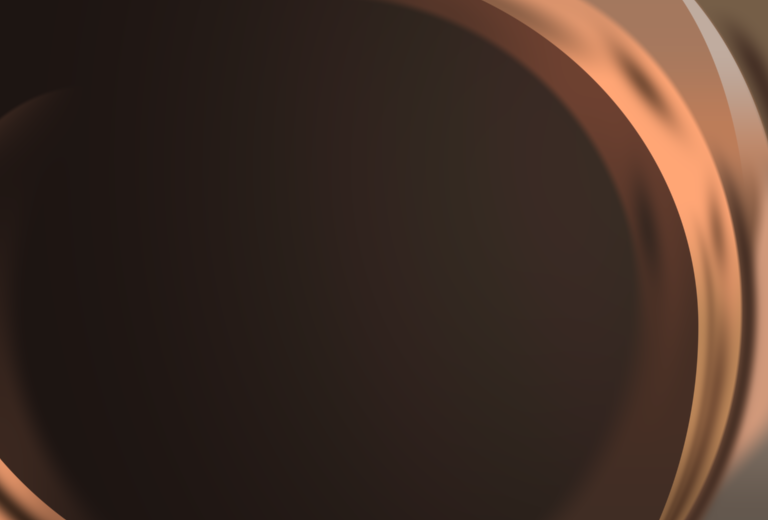
Reproduce this background procedurally as a Shadertoy shader.

```glsl
const vec3 NIGHT = vec3(0.115, 0.082, 0.071);
const vec3 UMBER = vec3(0.225, 0.172, 0.142);
const vec3 RUST = vec3(0.43, 0.255, 0.19);
const vec3 COCOA = vec3(0.27, 0.18, 0.14);
const vec3 PEACH = vec3(1.0, 0.65, 0.46);
const vec3 TAN = vec3(0.74, 0.53, 0.35);
const vec3 BRONZE = vec3(0.43, 0.28, 0.19);
const vec3 TAUPE = vec3(0.64, 0.47, 0.37);
const vec3 ROSE = vec3(0.82, 0.60, 0.48);
const vec3 ASH = vec3(0.50, 0.44, 0.39);
const vec3 SILVER = vec3(0.77, 0.71, 0.67);

// Approximate signed distance to an ellipse, negative inside
float ellipse(vec2 p, vec2 centre, vec2 radii) {
    vec2 q = p - centre;
    float f = length(q / radii);
    return f * (f - 1.0) / max(length(q / (radii * radii)), 1e-4);
}

float outside(float d, float blur) {
    return smoothstep(-blur, blur, d);
}

float bell(float x, float width) {
    return exp(-x * x / (width * width));
}

// Soft elongated spot whose long axis lies at the given angle
float streak(vec2 p, vec2 centre, vec2 size, float angle) {
    vec2 q = p - centre;
    float c = cos(angle), s = sin(angle);
    q = vec2(c * q.x + s * q.y, c * q.y - s * q.x) / size;
    return exp(-dot(q, q));
}

vec3 darkDisc(vec2 p) {
    float light = 1.0 - smoothstep(0.0, 1.12, length((p - vec2(1.15, 0.68)) * vec2(1.0, 0.8)));
    vec3 col = mix(NIGHT, UMBER, light);
    return col + vec3(0.006, -0.003, 0.002) * sin(p.x * 17.0 + p.y * 4.0) * light;
}

// Matte band, redder near the top
vec3 innerBand(vec2 p, float d) {
    vec3 col = mix(COCOA, RUST, smoothstep(0.3, 0.88, p.y));
    col = mix(col, COCOA, 0.6 * smoothstep(1.12, 0.85, p.x) * step(0.5, p.y));
    col = mix(col, RUST, 0.3 * bell(d - 0.06, 0.03) * smoothstep(0.1, 0.5, p.y));
    col = mix(col, UMBER * 0.8, 0.75 * streak(p, vec2(1.245, 0.56), vec2(0.1, 0.022), -1.4));
    return mix(col, UMBER, 0.4 * smoothstep(0.2, 0.0, p.y));
}

// Polished ring; t runs from its inner edge to its outer edge
vec3 copperRing(vec2 p, float t) {
    vec3 col = mix(TAN, PEACH, smoothstep(0.35, 0.62, p.y));
    float low = smoothstep(0.5, 0.25, p.y);
    float mid = smoothstep(0.62, 0.45, p.y);
    col = mix(col, PEACH * 0.9, 0.75 * mid * (1.0 - low) * bell(t - 0.75, 0.25));
    col = mix(col, BRONZE, 0.85 * low * bell(t - 0.55, 0.25));
    col = mix(col, BRONZE, 0.45 * mid * bell(t - 0.3, 0.12));
    col = mix(col, BRONZE, 0.65 * streak(p, vec2(1.38, 0.55), vec2(0.08, 0.016), -1.45));
    col = mix(col, BRONZE * 0.9, 0.85 * streak(p, vec2(1.235, 0.84), vec2(0.095, 0.022), -0.92));
    float top = smoothstep(0.84, 1.0, p.y);
    col = mix(col, BRONZE, 0.9 * top * smoothstep(0.65, 0.1, t));
    col = mix(col, TAUPE, 0.4 * top);
    return col * mix(0.72, 1.0, smoothstep(0.0, 0.22, p.y));
}

// Layered reflections beyond the ring
vec3 outerGlass(vec2 p, float d, float aa) {
    vec3 col = mix(TAUPE, vec3(0.74, 0.49, 0.35), bell(p.y - 0.74, 0.12));
    float wedgeIn = ellipse(p, vec2(1.077, 0.517), vec2(0.361, 0.637));
    float wedgeOut = ellipse(p, vec2(0.961, 0.459), vec2(0.554, 0.734));

    // Shaded upper corner and its dark curved streak
    float beyond = outside(wedgeOut, 0.006);
    col = mix(col, vec3(0.46, 0.37, 0.28), beyond);
    col = mix(col, COCOA * 0.9, 0.85 * beyond * bell(wedgeOut - 0.03, 0.025) * smoothstep(1.0, 0.87, p.y));

    // Warm reflection fading to ash at the bottom
    float start = 0.02 + 0.05 * smoothstep(0.45, 0.68, p.y);
    float warm = smoothstep(start - 0.012, start + 0.02, d) * smoothstep(0.72, 0.6, p.y);
    vec3 warmCol = mix(ASH, ROSE, smoothstep(0.14, 0.06, d + 0.1 * smoothstep(0.25, 0.0, p.y)));
    warmCol *= mix(0.78, 1.0, smoothstep(0.0, 0.2, p.y));
    float gap = bell(d - 0.014, 0.016) * smoothstep(0.76, 0.5, p.y);
    col = mix(col, BRONZE, 0.6 * smoothstep(0.72, 0.55, p.y));
    col = mix(col, warmCol, warm);
    col = mix(col, COCOA * 0.9, 0.85 * gap);

    // Pale wedge
    float wedge = outside(wedgeIn, aa) * (1.0 - outside(wedgeOut, aa));
    return mix(col, SILVER, 0.85 * wedge * smoothstep(0.62, 0.92, p.y));
}

void mainImage(out vec4 fragColor, in vec2 fragCoord) {
    vec2 p = fragCoord / iResolution.y;
    float aa = 1.0 / iResolution.y;
    float discEdge = ellipse(p, vec2(0.625, 0.411), vec2(0.606, 0.598));
    float ringIn = ellipse(p, vec2(0.544, 0.373), vec2(0.799, p.y < 0.373 ? 0.88 : 0.714));
    float ringOut = ellipse(p, vec2(0.88, 0.402), vec2(0.546, 0.666));
    float rightSide = smoothstep(0.55, 0.85, p.x);

    vec3 col = darkDisc(p);
    float softness = mix(0.035, 0.01, smoothstep(0.2, 0.6, p.y));
    col = mix(col, innerBand(p, discEdge), outside(discEdge, softness) * rightSide);

    // Faint reflections on the left
    float lowerLeft = smoothstep(0.3, 0.0, p.x) * smoothstep(0.75, 0.1, p.y);
    col = mix(col, COCOA, 0.75 * lowerLeft * outside(discEdge, 0.03));
    float arc = ellipse(p, vec2(0.183, 0.546), vec2(0.29));
    float arcGlow = (1.0 - outside(arc, 0.005)) * exp(min(arc, 0.0) / 0.045);
    col = mix(col, COCOA, 0.65 * arcGlow * smoothstep(0.17, 0.0, p.x) * smoothstep(0.6, 0.75, p.y));

    // Copper corner at the lower left
    float corner = ellipse(p, vec2(0.58, 0.614), vec2(0.763));
    float cornerMask = outside(corner, aa) * step(p.x, 0.3) * step(p.y, 0.3);
    vec3 cornerCol = mix(PEACH * 0.9, BRONZE * 0.6, bell(corner - 0.05, 0.022));
    col = mix(col, cornerCol * mix(1.0, 0.7, smoothstep(0.0, 0.12, p.x)), cornerMask);

    // Ring and outer layers
    float ringMask = outside(ringIn, aa) * rightSide;
    float t = clamp(ringIn / max(ringIn - ringOut, 0.001), 0.0, 1.0);
    col = mix(col, copperRing(p, t), ringMask);
    float rimBlur = mix(0.004, 0.009, smoothstep(0.6, 0.95, p.y));
    col = mix(col, outerGlass(p, ringOut, aa), outside(ringOut, rimBlur) * ringMask);

    fragColor = vec4(col, 1.0);
}
```
